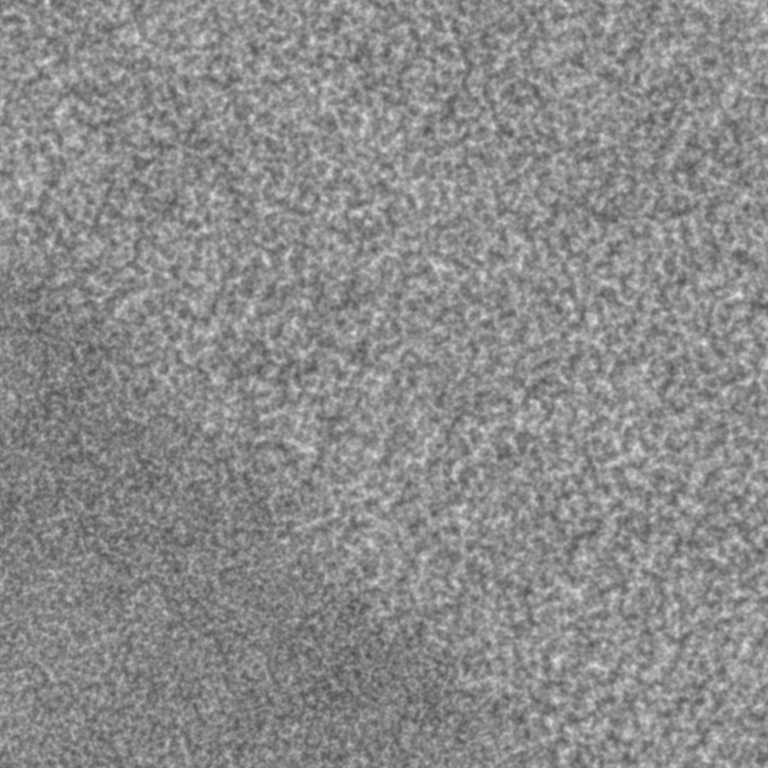
Reproduce this texture procedurally as a Shadertoy shader.

```glsl
// Fine grey granular stone: rotated octaves of gradient noise form soft grains,
// over faint diagonal streaks, cloudy mottling and a darker lower-left slope.
// The grain grows finer and calmer inside the dark slope.

const float BASE_GREY = 0.561;
const float GRAIN_CONTRAST = 0.080;   // standard deviation of the grain
const float CALM_CONTRAST = 0.064;    // the same inside the dark slope
const float COARSE_FREQ = 66.0;       // noise cells across the canvas
const float MEDIUM_FREQ = 118.0;
const float FINE_FREQ = 195.0;
const float SLOPE_DARKENING = 0.058;
const float CORNER_LIFT = 0.018;
const float CLOUD_STRENGTH = 0.050;
const float MOTTLE_STRENGTH = 0.060;
const float STREAK_STRENGTH = 0.065;
const float NOISE_DEVIATION = 0.244;  // typical deviation of gradientNoise

// Integer hash giving a unit gradient for each lattice point
vec2 latticeGradient(ivec2 cell) {
    uvec2 q = uvec2(cell + 32768);
    uint h = q.x * 1597334677u ^ q.y * 3812015801u;
    h = (h ^ (h >> 16)) * 2146121005u;
    h = (h ^ (h >> 15)) * 2221713035u;
    h ^= h >> 16;
    float angle = float(h & 65535u) / 65536.0 * 6.28319;
    return vec2(cos(angle), sin(angle));
}

float gradientNoise(vec2 p) {
    ivec2 cell = ivec2(floor(p));
    vec2 f = fract(p);
    vec2 fade = f * f * f * (f * (f * 6.0 - 15.0) + 10.0);
    float a = dot(latticeGradient(cell), f);
    float b = dot(latticeGradient(cell + ivec2(1, 0)), f - vec2(1.0, 0.0));
    float c = dot(latticeGradient(cell + ivec2(0, 1)), f - vec2(0.0, 1.0));
    float d = dot(latticeGradient(cell + ivec2(1, 1)), f - vec2(1.0, 1.0));
    return mix(mix(a, b, fade.x), mix(c, d, fade.x), fade.y);
}

vec2 rotate(vec2 p, float angle) {
    float c = cos(angle), s = sin(angle);
    return vec2(c * p.x - s * p.y, s * p.x + c * p.y);
}

// Three octaves, normalised to unit deviation; calm shifts weight to finer grain
float grain(vec2 uv, float calm) {
    vec3 weights = mix(vec3(1.0, 0.80, 0.38), vec3(0.62, 0.95, 0.60), calm);
    vec3 octaves = vec3(
        gradientNoise(rotate(uv, 0.45) * COARSE_FREQ + 11.3),
        gradientNoise(rotate(uv, 1.20) * MEDIUM_FREQ + 47.1),
        gradientNoise(rotate(uv, 2.05) * FINE_FREQ + 83.7));
    return dot(weights, octaves) / (length(weights) * NOISE_DEVIATION);
}

// Soft mask of the dark slope under a ragged diagonal edge
float slopeMask(vec2 uv) {
    float ragged = 0.10 * gradientNoise(uv * 5.0 + 3.7)
                 + 0.06 * gradientNoise(uv * 13.0 + 19.2);
    float edge = 0.70 - 0.98 * uv.x - uv.y + ragged;
    return smoothstep(-0.07, 0.09, edge);
}

void mainImage(out vec4 fragColor, in vec2 fragCoord) {
    vec2 uv = fragCoord / iResolution.xy;

    // Broad shading
    float slope = slopeMask(uv);
    float corner = 1.0 - smoothstep(0.0, 0.45, length(uv));
    float grey = BASE_GREY - SLOPE_DARKENING * slope + CORNER_LIFT * corner;
    grey += CLOUD_STRENGTH * gradientNoise(uv * 4.5 + 7.9);
    grey += MOTTLE_STRENGTH * gradientNoise(rotate(uv, 0.7) * 19.0 + 31.4);

    // Rising diagonal streaks, weaker in the dark slope
    vec2 along = rotate(uv, -0.85);
    float streak = gradientNoise(along * vec2(15.0, 44.0) + 61.5);
    grey += STREAK_STRENGTH * streak * (1.0 - 0.7 * slope);

    // Grain, with bright specks slightly stronger than dark ones
    float g = grain(uv, slope);
    g += 0.06 * (g * g - 1.0);
    grey += mix(GRAIN_CONTRAST, CALM_CONTRAST, slope) * g;

    fragColor = vec4(vec3(clamp(grey, 0.0, 1.0)), 1.0);
}
```
